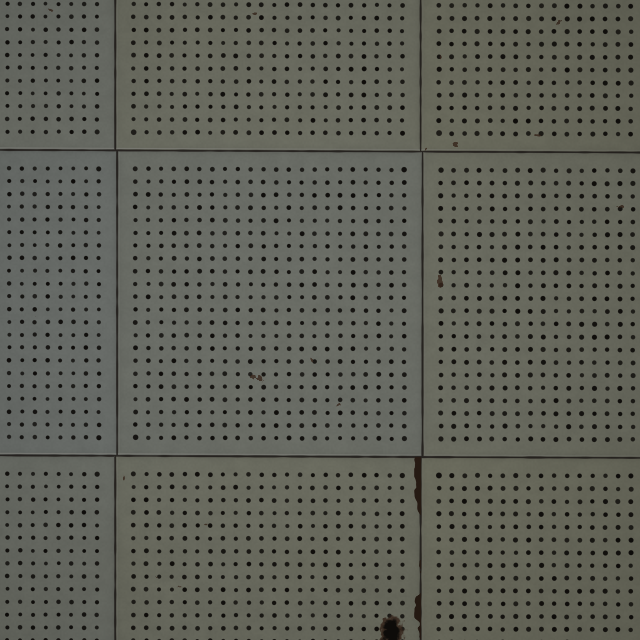
Reproduce this texture procedurally as a Shadertoy shader.

```glsl
// Worn perforated metal panels: a wall of painted square tiles, each with a 22 by 22 grid of holes.

const vec2  SEAM_ORIGIN  = vec2(0.1815, 0.2865); // a crossing of two seams
const float TILE         = 0.4772;               // panel size
const float HOLES        = 22.0;                 // holes along a panel side
const float PITCH        = 0.0200;               // distance between holes
const float HOLE_RADIUS  = 0.0034;
const float HOLE_BLUR    = 0.0011;
const float SEAM_HALF    = 0.0014;
const float ROW_SHIFT    = 0.0015;               // sideways slip of alternate rows
const float TILT         = 0.0040;               // fall of the horizontal seams
const int   CHIPS        = 18;
const vec2  DENT_CENTER  = vec2(0.614, 0.014);
const float DENT_RADIUS  = 0.017;

const vec3 COOL_PAINT = vec3(0.405, 0.420, 0.405);
const vec3 WARM_PAINT = vec3(0.410, 0.412, 0.358);
const vec3 HOLE_COLOR = vec3(0.055, 0.047, 0.038);
const vec3 SEAM_COLOR = vec3(0.130, 0.115, 0.105);
const vec3 EDGE_LIGHT = vec3(0.500, 0.500, 0.480);
const vec3 RUST       = vec3(0.210, 0.145, 0.105);

float hash(vec2 p) {
    vec3 q = fract(p.xyx * vec3(0.1031, 0.1030, 0.0973));
    q += dot(q, q.yzx + 33.33);
    return fract((q.x + q.y) * q.z);
}

float noise(vec2 p) {
    vec2 i = floor(p), f = fract(p);
    f = f * f * (3.0 - 2.0 * f);
    return mix(mix(hash(i), hash(i + vec2(1, 0)), f.x),
               mix(hash(i + vec2(0, 1)), hash(i + vec2(1, 1)), f.x), f.y);
}

float fbm(vec2 p) {
    return 0.55 * noise(p) + 0.3 * noise(p * 2.1 + 7.0) + 0.15 * noise(p * 4.3 + 19.0);
}

// Coverage of a shape from its signed distance
float cover(float d, float blur) {
    return 1.0 - smoothstep(-blur, blur, d);
}

// Panel paint: cooler to the left and in the middle row
vec3 panelPaint(vec2 id, vec2 uv) {
    float cool = 0.65 - 0.45 * id.x - 0.45 * abs(id.y) + 0.3 * (fbm(uv * 4.0) - 0.5);
    vec3 paint = mix(WARM_PAINT, COOL_PAINT, clamp(cool, 0.0, 1.0));
    paint *= 1.0 + 0.03 * (hash(id + 20.0) - 0.5);
    paint *= 1.0 + 0.06 * (fbm(uv * vec2(45.0, 60.0)) - 0.5);
    return paint * (1.0 + 0.03 * (noise(uv * 380.0) - 0.5));
}

// Hole grid centred in the panel, slightly irregular
float holeMask(vec2 local, vec2 id, float blur) {
    vec2 g = (local - 0.5 * TILE) / PITCH + 0.5 * HOLES;
    vec2 cell = floor(g);
    if (any(lessThan(cell, vec2(0))) || any(greaterThanEqual(cell, vec2(HOLES)))) return 0.0;
    vec2 key = cell + id * 37.0 + 100.0;
    vec2 jitter = 0.05 * (vec2(hash(key), hash(key + 51.0)) - 0.5);
    vec2 fromMiddle = abs(cell - 0.5 * (HOLES - 1.0));
    float corner = step(0.5 * HOLES - 1.0, min(fromMiddle.x, fromMiddle.y));
    float radius = HOLE_RADIUS * (0.9 + 0.2 * hash(key + 13.0) + 0.06 * id.x + 0.2 * corner);
    float d = (length(fract(g) - 0.5 + jitter)) * PITCH - radius;
    return cover(d, blur) * mix(0.8, 1.0, hash(key + 77.0));
}

// Scattered slanted flakes of lost paint with ragged outlines
float chipMask(vec2 uv) {
    float mask = 0.0;
    float ragged = fbm(uv * 160.0);
    for (int i = 0; i < CHIPS; i++) {
        vec2 key = vec2(float(i) * 3.7 + 5.0, 11.0);
        vec2 p = uv - vec2(hash(key), hash(key + 31.0));
        float angle = 3.1416 * hash(key + 57.0);
        float size = mix(0.004, 0.014, pow(hash(key + 83.0), 2.0));
        p = mat2(cos(angle), -sin(angle), sin(angle), cos(angle)) * p;
        float d = length(p * vec2(1.0, 2.2)) - size * (2.1 * ragged - 0.45);
        mask = max(mask, cover(d, 0.0015) * step(length(p), 2.0 * size));
    }
    return mask;
}

void mainImage(out vec4 fragColor, in vec2 fragCoord) {
    vec2 uv = fragCoord / iResolution.xy;
    float pixel = 1.0 / min(iResolution.x, iResolution.y);
    float blur = max(HOLE_BLUR, 0.7 * pixel);

    // Panel coordinates
    vec2 p = uv - SEAM_ORIGIN;
    p.y += TILT * (uv.x - 0.5);
    float row = floor(p.y / TILE);
    p.x -= ROW_SHIFT * cos(3.14159 * row);
    vec2 id = vec2(floor(p.x / TILE), row);
    vec2 local = p - id * TILE;
    vec2 seam = (fract(p / TILE + 0.5) - 0.5) * TILE; // signed distance to nearest seams
    vec2 gap = abs(seam);

    vec3 color = panelPaint(id, uv);

    // Rounded panel edges, then the lit lip and the dark gap
    color *= 1.0 - 0.12 * exp(-min(gap.x, gap.y) / 0.004);
    float lip = cover(abs(seam.y - 0.0032) - 0.0008, blur) * (0.85 - 0.6 * uv.x);
    lip = max(lip, 0.25 * cover(abs(seam.x - 0.0035) - 0.0008, blur));
    color = mix(color, EDGE_LIGHT, lip);
    float wobble = 0.0008 * (noise(uv * 70.0) - 0.5);
    color = mix(color, SEAM_COLOR, 0.92 * cover(min(gap.x, gap.y) - SEAM_HALF - wobble, blur));

    color = mix(color, HOLE_COLOR, holeMask(local, id, blur));

    // Flakes, and a peeled strip beside the lower right seam
    color = mix(color, RUST, 0.8 * chipMask(uv));
    float peel = 0.010 * smoothstep(0.4, 0.75, fbm(vec2(3.0, uv.y * 38.0)));
    float lowerSeam = step(row, -0.5) * step(0.5, uv.x) * step(seam.x, 0.0);
    color = mix(color, RUST * 0.7, lowerSeam * cover(gap.x - peel, 0.001) * step(0.0005, peel));

    // Torn dent at the lower edge
    float dent = length((uv - DENT_CENTER) * vec2(1.0, 0.85)) - DENT_RADIUS
               + 0.022 * (fbm(uv * 85.0) - 0.5);
    color = mix(color, RUST, 0.85 * cover(dent - 0.002, 0.002));
    color = mix(color, HOLE_COLOR, cover(dent + 0.003, 0.003));

    // Uneven light, dimmer toward the corners
    vec2 off = uv - vec2(0.44, 0.52);
    color *= 1.03 - 0.28 * dot(off, off);
    fragColor = vec4(color, 1.0);
}
```
